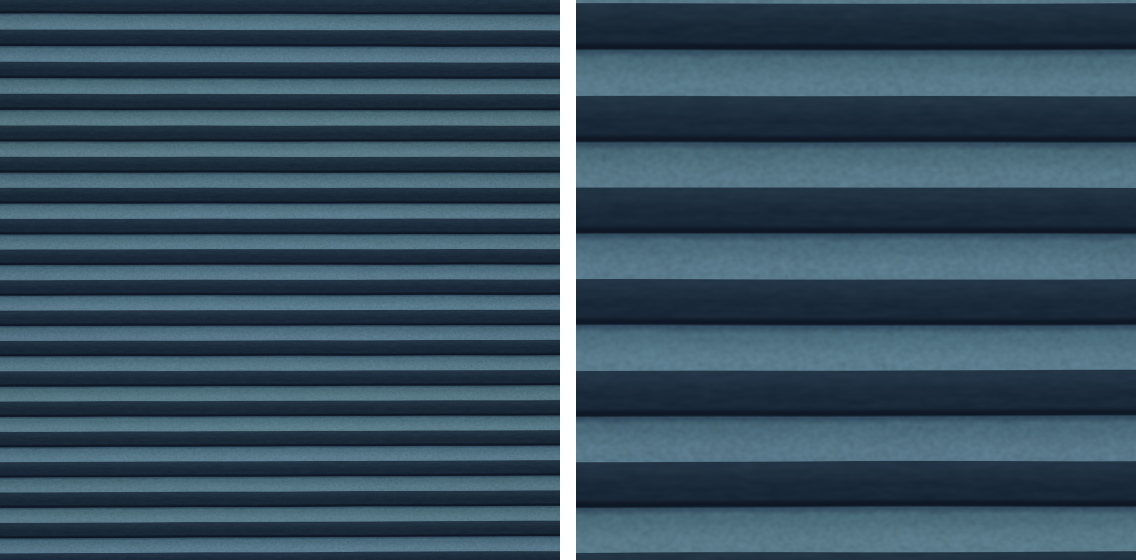
Left: the whole. Right: its middle third, enlarged.
Write a WebGL 1 fragment shader that draws this texture.

```glsl
precision highp float;
uniform vec2 u_resolution;

#define PLEATS 17.3
#define FIRST_CREASE 0.0234
#define FOLD 0.515
#define CREASE_START 0.91
#define FELT_CONTRAST 0.075
#define GRAIN_CONTRAST 0.016
#define LIT_HIGH vec3(0.345, 0.475, 0.533)
#define LIT_LOW vec3(0.280, 0.410, 0.463)
#define LIT_SHADOW vec3(0.200, 0.305, 0.375)
#define DARK_HIGH vec3(0.133, 0.205, 0.265)
#define DARK_LOW vec3(0.097, 0.157, 0.217)
#define CREASE vec3(0.055, 0.090, 0.145)

float hash(float n) {
  return fract(sin(n * 91.17) * 4375.85);
}

vec2 randomGradient(vec2 cell) {
  float angle = 6.2832 * fract(sin(dot(cell, vec2(127.1, 311.7))) * 4375.85);
  return vec2(cos(angle), sin(angle));
}

float gradientNoise(vec2 p) {
  vec2 i = floor(p);
  vec2 f = p - i;
  vec2 w = f * f * f * (f * (f * 6.0 - 15.0) + 10.0);
  vec2 e = vec2(1.0, 0.0);
  float a = dot(randomGradient(i), f);
  float b = dot(randomGradient(i + e.xy), f - e.xy);
  float c = dot(randomGradient(i + e.yx), f - e.yx);
  float d = dot(randomGradient(i + e.xx), f - e.xx);
  return mix(mix(a, b, w.x), mix(c, d, w.x), w.y);
}

// Pleat count from the top edge; spacing tightens downward, with a slight tilt
float pleatPhase(vec2 uv) {
  float t = 1.0 - uv.y;
  t += (uv.x - 0.4) * (0.0065 * t - 0.002);
  float fromFirst = t - FIRST_CREASE;
  float bend = 0.894 * (t + FIRST_CREASE) - 0.95 * (t - 0.2513) * (t - 0.9583);
  return fromFirst * (PLEATS + bend);
}

// Matted fibres with small dark pits
float feltTexture(vec2 uv) {
  vec2 slanted = vec2(uv.x + 0.5 * uv.y, uv.y - 0.3 * uv.x);
  float fibres = 0.6 * gradientNoise(slanted * vec2(110.0, 170.0))
               + 0.9 * gradientNoise(slanted * vec2(230.0, 290.0) + 17.0);
  float pits = smoothstep(0.22, 0.55, gradientNoise(uv * 210.0 + 41.0));
  return fibres - 0.5 * pits + 0.3 * gradientNoise(uv * vec2(22.0, 40.0));
}

// Fine horizontal streaks
float streakTexture(vec2 uv) {
  return gradientNoise(uv * vec2(45.0, 260.0) + 7.0)
       + 0.7 * gradientNoise(uv * vec2(130.0, 310.0) + 63.0);
}

void main() {
  vec2 uv = gl_FragCoord.xy / u_resolution;
  float aa = 0.7 * (PLEATS + 0.7) / u_resolution.y;

  float phase = pleatPhase(uv);
  phase += 0.012 * gradientNoise(vec2(uv.x * 7.0, floor(phase + 0.5) * 3.7));
  float row = floor(phase);
  float f = phase - row;

  // Lit upper face, shaded below the crease
  vec3 lit = mix(LIT_LOW, LIT_HIGH, smoothstep(0.08, 0.42, f));
  float shadowEdge = 0.12 + 0.04 * gradientNoise(vec2(uv.x * 60.0, row * 5.3));
  lit = mix(LIT_SHADOW, lit, smoothstep(0.03, shadowEdge, f));
  lit *= 1.0 + FELT_CONTRAST * feltTexture(uv);
  lit = mix(CREASE, lit, smoothstep(0.0, 0.025 + aa, f));

  // Dark lower face, sinking into the next crease
  vec3 dark = mix(DARK_HIGH, DARK_LOW, smoothstep(FOLD, 0.82, f));
  dark += GRAIN_CONTRAST * streakTexture(uv);
  dark = mix(dark, CREASE, smoothstep(CREASE_START, 0.985, f));

  vec3 color = mix(lit, dark, smoothstep(FOLD - aa, FOLD + aa, f));

  // Small tone shifts between pleats and gentle falloff at the sides
  color *= 1.0 + 0.04 * (hash(row + 3.0) - 0.5);
  color.b *= 1.0 + 0.05 * (hash(row + 29.0) - 0.5);
  color *= 1.01 - 0.12 * pow(abs(uv.x - 0.5), 2.0);
  gl_FragColor = vec4(color, 1.0);
}
```
